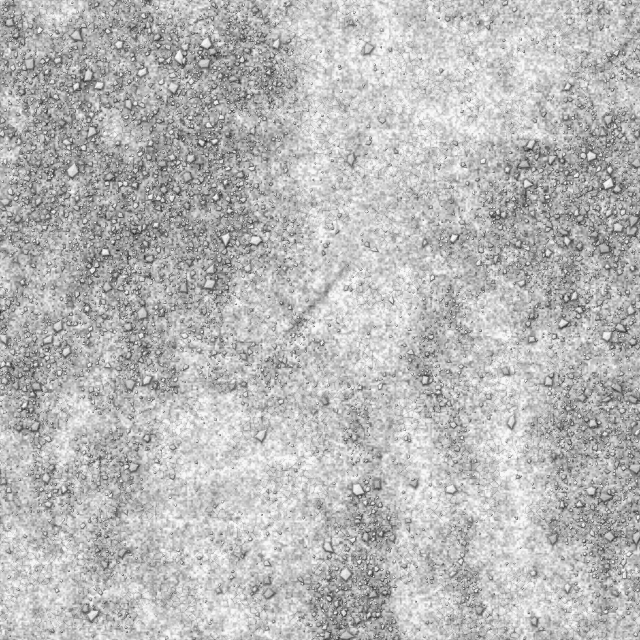
Reproduce this texture map procedurally as a Shadertoy shader.

```glsl
// Dusty grey ground strewn with angular gravel and faint wheel tracks.
// Layered noise lays out dusty and gravelly patches, cellular noise draws
// small embedded grains, and jittered cells scatter faceted stones on top.

const float TAU = 6.2832;
const float DUST_TONE = 0.855;
const float GRAVEL_TONE = 0.675;
const vec2 LIGHT_DIR = vec2(-0.6, 0.8);

vec2 hash2(vec2 p) {
    vec3 q = fract(p.xyx * vec3(0.1031, 0.1030, 0.0973));
    q += dot(q, q.yzx + 33.33);
    return fract((q.xx + q.yz) * q.zy);
}

float valueNoise(vec2 p) {
    vec2 i = floor(p), f = fract(p);
    f = f * f * (3.0 - 2.0 * f);
    float low = mix(hash2(i).x, hash2(i + vec2(1, 0)).x, f.x);
    float high = mix(hash2(i + vec2(0, 1)).x, hash2(i + vec2(1, 1)).x, f.x);
    return mix(low, high, f.y);
}

float layeredNoise(vec2 p, int octaves, float gain) {
    float sum = 0.0, weight = 1.0, total = 0.0;
    for (int i = 0; i < octaves; i++) {
        sum += weight * valueNoise(p);
        total += weight;
        weight *= gain;
        p = mat2(1.6, 1.2, -1.2, 1.6) * p + 17.3;
    }
    return sum / total;
}

// Soft band around a centre line
float band(float x, float centre, float width) {
    float d = (x - centre) / width;
    return exp(-d * d);
}

// Amount of loose gravel: 0 is packed dust, 1 is dense rubble
float gravelAmount(vec2 p) {
    float amount = 0.46 + 2.0 * (layeredNoise(p * vec2(6.5, 5.0) + 3.7, 4, 0.65) - 0.5);
    float upper = smoothstep(0.33, 0.45, p.y);
    float bend = 0.06 * p.y;
    amount -= upper * 0.32 * band(p.x, 0.62, 0.11);
    amount += upper * (0.16 * band(p.x, 0.22, 0.22) + 0.22 * band(p.x, 0.46, 0.035));
    amount += 0.16 * band(p.x, 0.88, 0.13);
    amount += (1.0 - upper) * (0.36 * band(p.x, 0.61 - 2.5 * bend, 0.028)
        - 0.42 * band(p.x, 0.65 - bend, 0.026) + 0.3 * band(p.x, 0.735 - bend, 0.016)
        - 0.24 * band(p.x, 0.48, 0.06) - 0.2 * band(p.x, 0.08, 0.1));
    return clamp(amount, 0.0, 1.0);
}

// Gap between the two nearest cell points: zero on the cell borders
float cellBorder(vec2 p) {
    vec2 cell = floor(p);
    float first = 9.0, second = 9.0;
    for (int y = -1; y <= 1; y++)
    for (int x = -1; x <= 1; x++) {
        vec2 id = cell + vec2(x, y);
        float d = length(id + hash2(id) - p);
        second = min(second, max(first, d));
        first = min(first, d);
    }
    return second - first;
}

// Lays one size of faceted stones with contact shadows over the tone
float addStones(float tone, vec2 p, float cells, float share, float seed, float pixel) {
    vec2 q = p * cells, cell = floor(q);
    float soft = 0.8 * pixel * cells;
    for (int y = -1; y <= 1; y++)
    for (int x = -1; x <= 1; x++) {
        vec2 id = cell + vec2(x, y);
        vec2 place = hash2(id + seed), kind = hash2(id + seed + 57.0);
        if (kind.x > share) continue;
        vec2 centre = id + 0.15 + 0.7 * place;
        float gravel = gravelAmount(centre / cells);
        if (kind.x > share * (0.06 + 0.94 * smoothstep(0.25, 0.85, gravel))) continue;
        float radius = mix(0.17, 0.43, kind.y * kind.y);
        vec2 d = q - centre;
        float edge = -9.0, facet = 0.0;
        for (int i = 0; i < 5; i++) {
            vec2 cut = hash2(id + seed + float(i) * 7.1);
            float angle = TAU * (float(i) + 0.8 * cut.x + place.x) / 5.0;
            vec2 normal = vec2(cos(angle), sin(angle));
            float side = dot(d, normal) - radius * mix(0.5, 1.0, cut.y);
            if (side > edge) { edge = side; facet = dot(normal, LIGHT_DIR); }
        }
        float reach = max(edge, 0.0) / 0.13;
        float below = smoothstep(-0.3, 0.3, -dot(d, LIGHT_DIR));
        tone *= 1.0 - mix(0.24, 0.5, below) * exp(-reach * reach);
        float rim = smoothstep(-0.12, 0.0, edge);
        float face = mix(0.7, 0.93, place.y) + 0.05 * facet + rim * (0.14 * facet - 0.18);
        tone = mix(tone, face, smoothstep(soft, -soft, edge));
    }
    return tone;
}

// Diagonal scrape: a dark lip beside a pale smoothed strip
float scrape(vec2 p, vec2 start, vec2 end) {
    vec2 along = normalize(end - start), d = p - start;
    float t = dot(d, along) / length(end - start);
    float side = dot(d, vec2(-along.y, along.x));
    float fade = smoothstep(-0.05, 0.1, t) * smoothstep(1.08, 0.9, t);
    return fade * (0.09 * band(side, -0.018, 0.014) - 0.2 * band(side, 0.002, 0.006));
}

void mainImage(out vec4 fragColor, in vec2 fragCoord) {
    vec2 p = fragCoord / iResolution.y;
    float pixel = 1.0 / iResolution.y;
    float gravel = gravelAmount(p);
    float tone = mix(DUST_TONE, GRAVEL_TONE, gravel);

    // Mottled dust, faint drag marks and scrapes
    tone += 0.26 * (layeredNoise(p * 38.0, 3, 0.8) - 0.5);
    tone += 0.05 * (valueNoise(p * vec2(70.0, 4.0)) - 0.5);
    tone += 0.04 * (valueNoise(p * vec2(5.0, 130.0)) - 0.5);
    tone += scrape(p, vec2(0.445, 0.47), vec2(0.55, 0.59));
    tone += scrape(p, vec2(0.93, 0.88), vec2(1.02, 0.97));

    // Embedded grains, sand and dark pits
    float outline = smoothstep(0.16, 0.0, cellBorder(p * 95.0));
    tone -= outline * 0.13 * smoothstep(0.4, 0.7, valueNoise(p * 30.0 + 9.0));
    tone += mix(0.2, 0.32, gravel) * (valueNoise(p * 340.0) - 0.5);
    tone += 0.17 * (valueNoise(p * 190.0 + 5.0) - 0.5);
    tone -= mix(0.1, 0.24, gravel) * smoothstep(0.66, 0.9, valueNoise(p * 230.0 + 31.0));

    // Loose stones from grit to pebbles
    tone = addStones(tone, p, 170.0, 0.5, 11.0, pixel);
    tone = addStones(tone, p, 88.0, 0.42, 83.0, pixel);
    tone = addStones(tone, p, 46.0, 0.3, 149.0, pixel);

    fragColor = vec4(vec3(clamp(tone, 0.1, 0.97)), 1.0);
}
```
